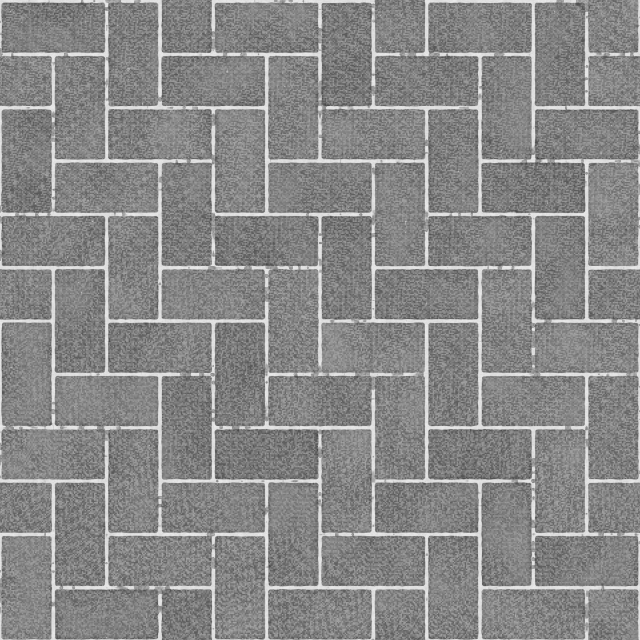
Give the GLSL for this texture, as a WebGL 1 fragment shader.

```glsl
precision highp float;

uniform vec2 u_resolution;

#define CELLS 12.0                // half-brick cells across and down
#define SHIFT vec2(0.0, 0.02)     // pattern offset, in cells
#define JOINT 0.064               // joint width, in cells
#define CORNER 0.045              // brick corner radius, in cells
#define STONE 0.507
#define MORTAR 0.88
#define CRUMB 0.56
#define GRAIN_SCALE 480.0         // grains across the canvas
#define GRAIN 0.27
#define BRICK_VARIATION 0.04
#define MOTTLE 0.11
#define RIM_SHADE 0.05

float hash(vec2 p) {
    return fract(sin(dot(p, vec2(127.1, 311.7))) * 43758.5453);
}

float noise(vec2 p) {
    vec2 i = floor(p);
    vec2 f = fract(p);
    f = f * f * (3.0 - 2.0 * f);
    return mix(mix(hash(i), hash(i + vec2(1.0, 0.0)), f.x),
               mix(hash(i + vec2(0.0, 1.0)), hash(i + vec2(1.0, 1.0)), f.x), f.y);
}

float fbm(vec2 p) {
    float sum = 0.0;
    float weight = 0.5;
    for (int i = 0; i < 4; i++) {
        sum += weight * noise(p);
        p = p * 2.07 + 17.3;
        weight *= 0.5;
    }
    return sum / 0.9375;
}

float roundedBox(vec2 p, vec2 halfSize, float radius) {
    vec2 q = abs(p) - halfSize + radius;
    return length(max(q, 0.0)) + min(max(q.x, q.y), 0.0) - radius;
}

// Herringbone: xy is the brick's first cell, zw its size in cells
vec4 herringbone(vec2 p) {
    vec2 cell = floor(p);
    float phase = mod(cell.x + cell.y + 0.5, 4.0);
    vec2 along = phase < 2.0 ? vec2(1.0, 0.0) : vec2(0.0, 1.0);
    float isSecondHalf = step(1.0, mod(phase, 2.0));
    return vec4(cell - along * isSecondHalf, along + 1.0);
}

void main() {
    vec2 uv = gl_FragCoord.xy / u_resolution;
    vec2 p = vec2(uv.x, 1.0 - uv.y) * CELLS - SHIFT;
    float pixel = CELLS / min(u_resolution.x, u_resolution.y);

    vec4 brick = herringbone(p);
    vec2 id = mod(brick.xy, CELLS);
    vec2 local = p - brick.xy - 0.5 * brick.zw;
    float d = roundedBox(local, 0.5 * (brick.zw - JOINT), CORNER);
    d += (noise(p * 11.0) - 0.5) * 0.016;

    // Stone: brick tone, broad worn patches and fine speckle
    vec2 brickOffset = vec2(hash(id + 3.7), hash(id + 8.1)) * 40.0;
    float patches = fbm(p * 1.3 + brickOffset);
    float worn = smoothstep(0.5, 0.75, patches);
    float grain = noise(uv * GRAIN_SCALE) - 0.5;
    float stone = STONE + (hash(id) - 0.5) * BRICK_VARIATION;
    stone += (patches - 0.5) * MOTTLE + (noise(p * 9.0) - 0.5) * 0.025;
    stone += grain * GRAIN * mix(1.0, 0.65, worn);

    // Darker rim, stronger on some bricks, and rare pale chips
    float rim = smoothstep(-0.11, 0.0, d);
    stone -= rim * RIM_SHADE * mix(0.2, 1.0, hash(id + 5.3));
    stone += 0.17 * smoothstep(0.95, 1.0, noise(p * 15.0 + 31.0));

    // Mortar, with crumbs lodged in and beside the joints
    float mortar = MORTAR + (noise(p * 8.0 + 50.0) - 0.5) * 0.04 + grain * 0.05;
    float debris = 0.5 * noise(p * 1.7 + 9.0) + 0.5 * noise(p * 13.0);
    float crumbs = smoothstep(0.66, 0.75, debris);
    mortar = mix(mortar, CRUMB + grain * 0.2, crumbs * 0.85);
    stone -= 0.05 * crumbs * smoothstep(-0.07, -0.02, d);

    float joint = smoothstep(-0.7 * pixel, 0.7 * pixel, d);
    gl_FragColor = vec4(vec3(mix(stone, mortar, joint)), 1.0);
}
```
